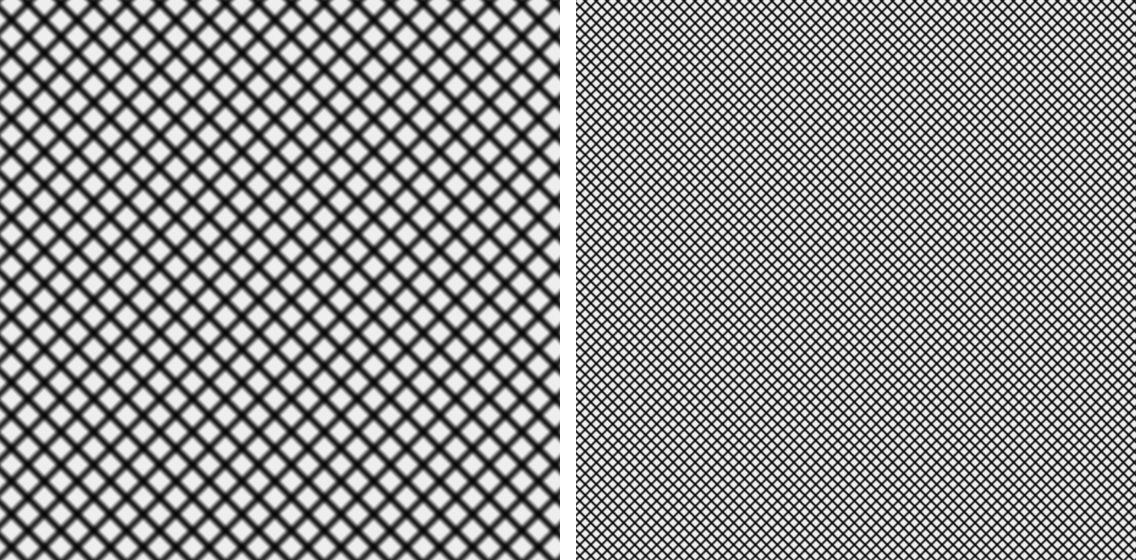
Left: one tile. Right: repeated 3 by 3.
Write a three.js fragment shader that draws this pattern.

```glsl
// Soft diagonal lattice: dark blurred bands cross at 45 degrees around pale diamonds.
// Each band family is a periodic distance run through a smooth ramp; the two
// families multiply, so crossings go darkest and the diamonds get rounded corners.

#define REPEATS 17.0        // diamonds across and down, whole so that it tiles
#define FALL_PHASE 0.737    // offset of the falling bands, in periods
#define RISE_PHASE 0.955    // offset of the rising bands, in periods
#define BAND_REACH 0.272    // half width of a band with its blur, in periods
#define FALL_FLOOR 0.12     // light left at the core of a falling band
#define RISE_FLOOR 0.18     // light left at the core of a rising band
#define PALE vec3(0.932)    // diamond centres

varying vec2 vUv;

// Distance to the nearest whole number, 0 to 0.5
float lineDistance(float t) {
  return abs(fract(t + 0.5) - 0.5);
}

// Light passing one family of soft bands
float bandLight(float t, float coreLight) {
  return mix(coreLight, 1.0, smoothstep(0.0, BAND_REACH, lineDistance(t)));
}

void main() {
  vec2 cell = vUv * REPEATS;

  // Diagonal coordinates, one unit per band
  float falling = cell.x + cell.y - FALL_PHASE;
  float rising = cell.x - cell.y - RISE_PHASE;

  float light = bandLight(falling, FALL_FLOOR) * bandLight(rising, RISE_FLOOR);
  gl_FragColor = vec4(PALE * light, 1.0);
}
```
